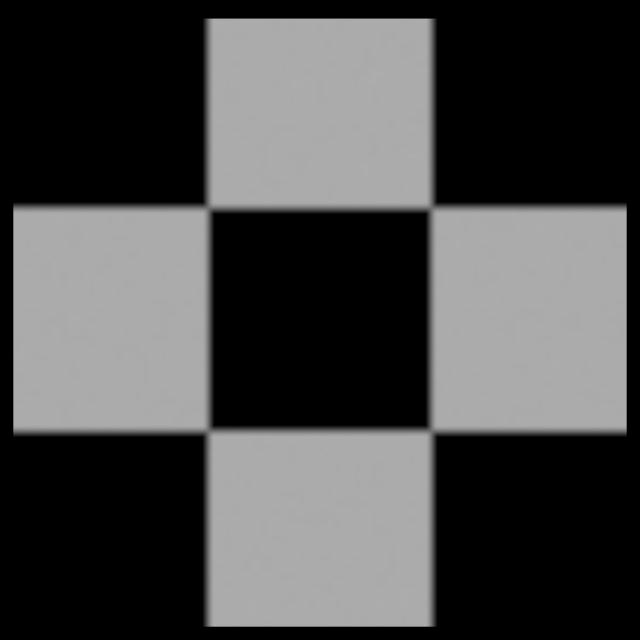
Write a WebGL 1 fragment shader that draws this background.

```glsl
precision highp float;

uniform vec2 u_resolution;

const vec3 TILE_GREY = vec3(0.67);
const vec2 CROSS_CENTER = vec2(0.5, 0.5005);
const float CELL_HALF = 0.1743;
const float EDGE_SOFTNESS = 0.0098;
const vec2 FRAME_MIN = vec2(0.0208, 0.0208);
const vec2 FRAME_MAX = vec2(0.9792, 0.9710);
const float EDGE_GAMMA = 1.6;
const float GRAIN_SCALE = 70.0;
const float GRAIN_AMOUNT = 0.006;

float hash(vec2 cell) {
  return fract(sin(dot(cell, vec2(127.1, 311.7))) * 4375.85);
}

float valueNoise(vec2 p) {
  vec2 cell = floor(p);
  vec2 f = fract(p);
  f = f * f * (3.0 - 2.0 * f);
  float low = mix(hash(cell), hash(cell + vec2(1.0, 0.0)), f.x);
  float high = mix(hash(cell + vec2(0.0, 1.0)), hash(cell + 1.0), f.x);
  return mix(low, high, f.y);
}

// Soft coverage of the central column (x) and central row (y)
vec2 centralBands(vec2 p, vec2 center, float halfSize, float softness) {
  return 1.0 - smoothstep(halfSize - softness, halfSize + softness, abs(p - center));
}

// Exclusive overlap: lit in one band only
float checker(vec2 bands) {
  return bands.x + bands.y - 2.0 * bands.x * bands.y;
}

// Crisp rectangle, smoothed over one pixel
float frameMask(vec2 p, vec2 lower, vec2 upper, vec2 pixel) {
  vec2 inside = clamp(min(p - lower, upper - p) / pixel + 0.5, 0.0, 1.0);
  return inside.x * inside.y;
}

void main() {
  vec2 uv = gl_FragCoord.xy / u_resolution;

  // Blurred checker cells
  vec2 bands = centralBands(uv, CROSS_CENTER, CELL_HALF, EDGE_SOFTNESS);
  float light = pow(max(checker(bands), 0.0), 1.0 / EDGE_GAMMA);

  // Faint mottling of the lit tiles
  float grain = (valueNoise(uv * GRAIN_SCALE) - 0.5) * GRAIN_AMOUNT;

  // Black margin
  float frame = frameMask(uv, FRAME_MIN, FRAME_MAX, 1.0 / u_resolution);
  gl_FragColor = vec4((TILE_GREY + grain) * light * frame, 1.0);
}
```
